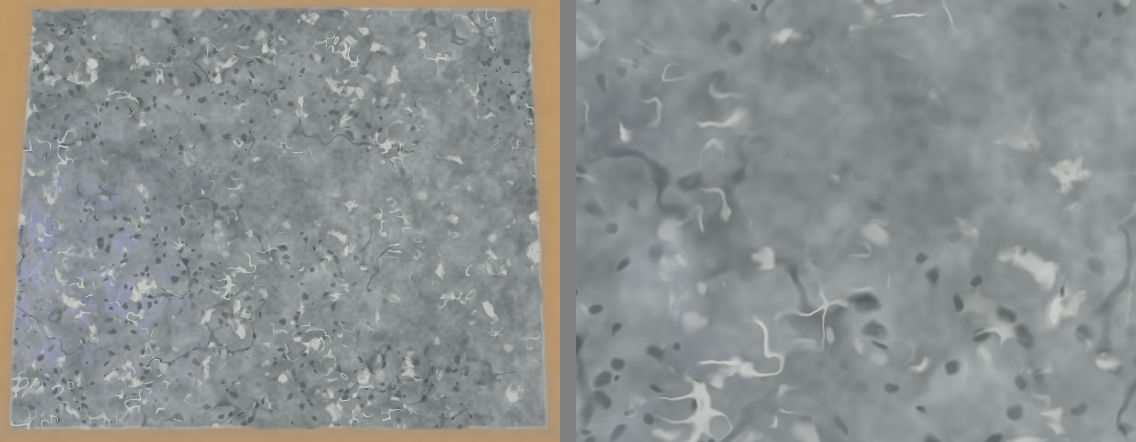
Left, the full canvas; right, a detail of the centre.
Reproduce this texture procedurally as a Shadertoy shader.

```glsl
#define STONE vec3(0.525, 0.545, 0.545)
#define PIT_COLOR vec3(0.29, 0.31, 0.31)
#define FLECK_COLOR vec3(0.80, 0.81, 0.79)
#define SHEEN_COLOR vec3(0.60, 0.62, 0.76)
#define TABLE_WARM vec3(0.735, 0.595, 0.415)
#define TABLE_PALE vec3(0.67, 0.58, 0.48)
#define PIT_SCALE 46.0
#define PEBBLE_SCALE 30.0
#define FLECK_SCALE 62.0
#define VEIN_SCALE 8.0
#define EDGE_SOFTNESS 0.0035

float hash(vec2 p) {
    vec3 q = fract(vec3(p.xyx) * 0.1031);
    q += dot(q, q.yzx + 33.33);
    return fract((q.x + q.y) * q.z);
}

vec2 hash2(vec2 p) {
    return vec2(hash(p + 17.0), hash(p + 71.0));
}

float noise(vec2 p) {
    vec2 i = floor(p), f = fract(p);
    f = f * f * (3.0 - 2.0 * f);
    return mix(mix(hash(i), hash(i + vec2(1, 0)), f.x),
               mix(hash(i + vec2(0, 1)), hash(i + vec2(1, 1)), f.x), f.y);
}

float fbm(vec2 p) {
    float sum = 0.0, amp = 0.533;
    for (int i = 0; i < 4; i++) {
        sum += amp * noise(p);
        p = mat2(1.6, 1.2, -1.2, 1.6) * p + 19.7;
        amp *= 0.5;
    }
    return sum;
}

// Soft round spots, one per jittered cell, present with the given density
float spots(vec2 p, float density) {
    vec2 cell = floor(p);
    float cover = 0.0;
    for (int y = -1; y <= 1; y++)
    for (int x = -1; x <= 1; x++) {
        vec2 id = cell + vec2(x, y);
        float radius = mix(0.18, 0.5, hash(id + 5.0));
        float d = length(p - id - hash2(id));
        float present = step(hash(id + 43.0), density);
        cover = max(cover, present * smoothstep(radius, radius * 0.35, d));
    }
    return cover;
}

// Distance inside the slab, slightly wider at the bottom
float slabDistance(vec2 uv, float aspect) {
    float left = 0.017 + 0.044 * pow(max(uv.y, 0.0), 1.4);
    float right = 0.980 - 0.034 * uv.y;
    float bow = 2.0 * uv.x - 1.0;
    float top = 0.983 - 0.006 * bow * bow;
    float side = min(uv.x - left, right - uv.x) * aspect;
    return min(side, min(uv.y - 0.030, top - uv.y));
}

vec3 slabColor(vec2 p, vec2 uv, float inside) {
    vec2 warp = vec2(fbm(p * 22.0), fbm(p * 22.0 + 50.0)) - 0.5;
    vec2 w = p + warp * 0.035;

    // Mottled grey body with fine grain
    float tone = (fbm(p * 5.0) - 0.5) * 0.14 + (fbm(w * 34.0) - 0.5) * 0.20;
    tone += (noise(p * 120.0) - 0.5) * 0.055;
    vec3 color = STONE + tone;

    // Bluish sheen at the lower left
    vec2 s = (uv - vec2(0.10, 0.38)) / vec2(0.24, 0.30);
    float sheen = exp(-dot(s, s));
    float glint = smoothstep(0.48, 0.72, fbm(w * vec2(36.0, 26.0) + 7.0));
    color = mix(color, SHEEN_COLOR, sheen * (0.18 + 0.55 * glint));

    // Clustered dark pits and broken veins
    float pitZone = smoothstep(0.36, 0.66, fbm(p * 7.0 + 31.0) + 0.08 * sheen);
    float pits = spots(w * PIT_SCALE, 0.42) * pitZone;
    float ridge = abs(fbm(w * VEIN_SCALE + 11.0) - 0.5);
    float broken = smoothstep(0.42, 0.68, noise(p * 13.0 + 3.0));
    float vein = smoothstep(0.030, 0.004, ridge) * broken;
    vein *= 0.35 + 0.65 * noise(p * 70.0);
    color = mix(color, PIT_COLOR, clamp(0.62 * pits + 0.55 * vein, 0.0, 0.8));

    // Pale crusty flecks in patches, with a few round pebbles
    float corner = smoothstep(0.45, 1.0, uv.x) * smoothstep(0.5, 0.1, uv.y);
    float patchy = smoothstep(0.50, 0.70, fbm(p * 9.0 + 83.0) + 0.07 * corner);
    float curl = abs(noise(w * FLECK_SCALE + 23.0) - 0.5);
    float fleck = smoothstep(0.13, 0.02, curl) * smoothstep(0.35, 0.65, noise(p * 55.0));
    float chips = smoothstep(0.66, 0.80, fbm(w * 28.0 + 61.0));
    float pebbles = spots(w * PEBBLE_SCALE + 9.0, 0.06);
    float pale = 0.85 * patchy * fleck + 0.8 * chips + 0.5 * pebbles;
    color = mix(color, FLECK_COLOR, clamp(pale, 0.0, 0.92));

    // Worn light rim
    float rim = smoothstep(0.009, 0.002, inside);
    float wear = smoothstep(0.30, 0.65, noise(p * 24.0)) * 0.5 + 0.15;
    return mix(color, vec3(0.70, 0.71, 0.69), rim * wear);
}

void mainImage(out vec4 fragColor, in vec2 fragCoord) {
    vec2 uv = fragCoord / iResolution.xy;
    vec2 p = fragCoord / iResolution.y;
    float wobble = (noise(p * 30.0) - 0.5) * 0.004;
    float inside = slabDistance(uv, iResolution.x / iResolution.y) + wobble;

    // Tan table, paler close to the slab and along the bottom
    float fade = smoothstep(-0.030, -0.002, inside) * 0.6 + 0.35 * smoothstep(0.3, 0.0, uv.y);
    vec3 table = mix(TABLE_WARM, TABLE_PALE, clamp(fade, 0.0, 1.0));
    table += (fbm(p * 40.0) - 0.5) * 0.03;

    float cover = smoothstep(-EDGE_SOFTNESS, EDGE_SOFTNESS, inside);
    fragColor = vec4(mix(table, slabColor(p, uv, inside), cover), 1.0);
}
```
